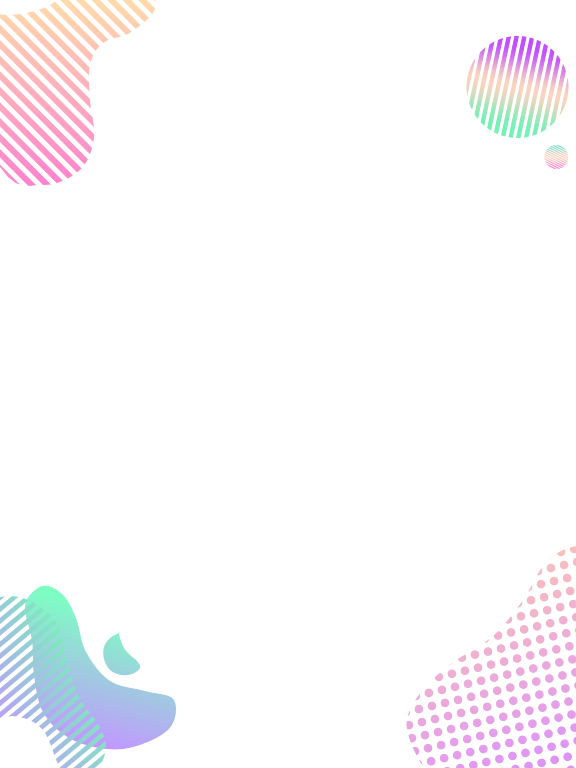
Give the GLSL for this background, as a WebGL 1 fragment shader.

```glsl
precision highp float;

// White sheet with soft pastel shapes in its corners: striped and dotted blobs,
// a solid blob with a small leaf, and two striped discs. Blobs are closed
// Catmull-Rom curves turned into signed distances, filled with linear gradients.

uniform vec2 u_resolution;

const float CANVAS_HEIGHT = 768.0;  // the sheet measures 576 x 768 units
const int STEPS = 6;                // straight pieces per curve span

const vec3 WHITE = vec3(1.0);
const vec3 PEACH = vec3(1.0, 0.86, 0.67);
const vec3 PINK = vec3(1.0, 0.51, 0.81);
const vec3 MINT = vec3(0.49, 1.0, 0.76);
const vec3 LILAC = vec3(0.76, 0.59, 1.0);
const vec3 VIOLET = vec3(0.76, 0.31, 1.0);
const vec3 SAND = vec3(0.98, 0.83, 0.75);
const vec3 TEAL = vec3(0.45, 0.86, 0.78);
const vec3 CORAL = vec3(0.99, 0.78, 0.70);
const vec3 ORCHID = vec3(0.87, 0.58, 0.97);

const vec3 DISC = vec3(517.5, 681.0, 51.0);      // centre and radius
const vec3 SMALL_DISC = vec3(556.3, 611.0, 12.0);
const float DISC_TILT = -0.21;
const float SMALL_TILT = 1.1;
const float DOT_PITCH = 13.4;
const float DOT_RADIUS = 4.3;
const float DOT_TILT = 0.23;
const vec2 DOT_ORIGIN = vec2(551.0, 200.0);

float pixel;  // size of one pixel in sheet units

float cover(float d) {
  return 1.0 - smoothstep(-0.6 * pixel, 0.6 * pixel, d);
}

// Position along the line between two points, 0 to 1
float ramp(vec2 p, vec2 start, vec2 end) {
  vec2 axis = end - start;
  return clamp(dot(p - start, axis) / dot(axis, axis), 0.0, 1.0);
}

vec3 threeTone(vec3 low, vec3 middle, vec3 high, float t) {
  return mix(mix(low, middle, smoothstep(0.0, 0.5, t)), high, smoothstep(0.5, 1.0, t));
}

vec2 curve(vec2 a, vec2 b, vec2 c, vec2 d, float t) {
  return b + 0.5 * t * (c - a + t * (2.0 * a - 5.0 * b + 4.0 * c - d
    + t * (3.0 * (b - c) + d - a)));
}

// Coverage of a closed curve through 14 points, two per vec4
float blob(vec2 p, vec4 a, vec4 b, vec4 c, vec4 d, vec4 e, vec4 f, vec4 g) {
  vec4 low = min(min(min(a, b), min(c, d)), min(min(e, f), g));
  vec4 high = max(max(max(a, b), max(c, d)), max(max(e, f), g));
  if (any(lessThan(p, min(low.xy, low.zw) - 12.0)) ||
      any(greaterThan(p, max(high.xy, high.zw) + 12.0))) return 0.0;

  vec2 v[17];
  v[0] = a.xy; v[1] = a.zw; v[2] = b.xy; v[3] = b.zw;
  v[4] = c.xy; v[5] = c.zw; v[6] = d.xy; v[7] = d.zw;
  v[8] = e.xy; v[9] = e.zw; v[10] = f.xy; v[11] = f.zw;
  v[12] = g.xy; v[13] = g.zw; v[14] = a.xy; v[15] = a.zw; v[16] = b.xy;

  float nearest = 1e6, side = 1.0;
  vec2 from = v[1];
  for (int i = 0; i < 14; i++) {
    for (int j = 1; j <= STEPS; j++) {
      vec2 to = curve(v[i], v[i + 1], v[i + 2], v[i + 3], float(j) / float(STEPS));
      vec2 edge = to - from, w = p - from;
      vec2 gap = w - edge * clamp(dot(w, edge) / max(dot(edge, edge), 1e-5), 0.0, 1.0);
      nearest = min(nearest, dot(gap, gap));
      bvec3 cross = bvec3(p.y >= from.y, p.y < to.y, edge.x * w.y > edge.y * w.x);
      if (all(cross) || all(not(cross))) side = -side;
      from = to;
    }
  }
  return cover(side * sqrt(nearest));
}

// Parallel bars; angle is that of their normal, duty the filled share
float stripes(vec2 p, float angle, float period, float duty) {
  float x = dot(p, vec2(cos(angle), sin(angle))) / period;
  return cover((abs(fract(x) - 0.5) - 0.5 * duty) * period);
}

float dots(vec2 p) {
  float c = cos(DOT_TILT), s = sin(DOT_TILT);
  vec2 q = mat2(c, -s, s, c) * (p - DOT_ORIGIN);
  return cover(length(mod(q + 0.5 * DOT_PITCH, DOT_PITCH) - 0.5 * DOT_PITCH) - DOT_RADIUS);
}

void main() {
  pixel = CANVAS_HEIGHT / u_resolution.y;
  vec2 p = gl_FragCoord.xy * pixel;
  vec3 color = WHITE;

  // Striped blob, top left
  float mask = blob(p, vec4(-60, 738, 22, 754), vec4(48, 762, 66, 774), vec4(115, 800, 156, 766),
    vec4(133, 737, 103, 725), vec4(90, 703, 90, 668), vec4(94, 630, 80, 598), vec4(43, 583, 0, 601));
  color = mix(color, mix(PINK, PEACH, ramp(p, vec2(0, 583), vec2(0, 768))),
    mask * stripes(p, 0.785, 11.0, 0.55));

  // Striped discs, top right
  vec2 q = p - DISC.xy;
  float along = dot(q, vec2(-sin(DISC_TILT), cos(DISC_TILT))) / DISC.z;
  color = mix(color, threeTone(MINT * 0.94, SAND, VIOLET, 0.5 + 0.6 * along),
    cover(length(q) - DISC.z) * stripes(q, DISC_TILT, 7.6, 0.58));
  q = p - SMALL_DISC.xy;
  color = mix(color, threeTone(PINK, SAND, TEAL, 0.5 + 0.5 * q.y / SMALL_DISC.z),
    cover(length(q) - SMALL_DISC.z) * stripes(q, SMALL_TILT, 2.0, 0.6));

  // Dotted blob, bottom right
  mask = blob(p, vec4(640, 223, 576, 222), vec4(545, 204, 523, 168), vec4(493, 132, 455, 107),
    vec4(430, 86, 412, 62), vec4(407, 38, 424, 0), vec4(460, -40, 540, -60), vec4(620, -50, 670, 80));
  color = mix(color, mix(CORAL, ORCHID, ramp(p, vec2(490, 222), vec2(573, 16))), mask * dots(p));

  // Solid blob and leaf, bottom left
  mask = blob(p, vec4(42, 182, 62, 174), vec4(76, 150, 86, 116), vec4(110, 87, 145, 77),
    vec4(174, 68, 168, 38), vec4(123, 19, 75, 27), vec4(44, 54, 34, 93), vec4(32, 128, 25, 163));
  mask = max(mask, blob(p, vec4(119, 135, 119, 135), vec4(110, 130, 104, 121), vec4(104, 109, 110, 98),
    vec4(121, 93, 132, 94), vec4(140, 100, 137, 107), vec4(130, 113, 124, 120), vec4(121, 127, 119, 133)));
  color = mix(color, mix(MINT, LILAC, ramp(p, vec2(42, 178), vec2(5, 47))), mask);

  // Striped blob over it
  mask = blob(p, vec4(-40, 158, 0, 171), vec4(28, 168, 56, 146), vec4(66, 113, 78, 73),
    vec4(98, 44, 106, 20), vec4(95, -7, 75, -27), vec4(58, 4, 42, 39), vec4(12, 52, -40, 46));
  color = mix(color, mix(LILAC, MINT * 0.95, ramp(p, vec2(-15, 50), vec2(88, 106))),
    mask * stripes(p, 2.27, 9.0, 0.53));

  gl_FragColor = vec4(color, 1.0);
}
```
